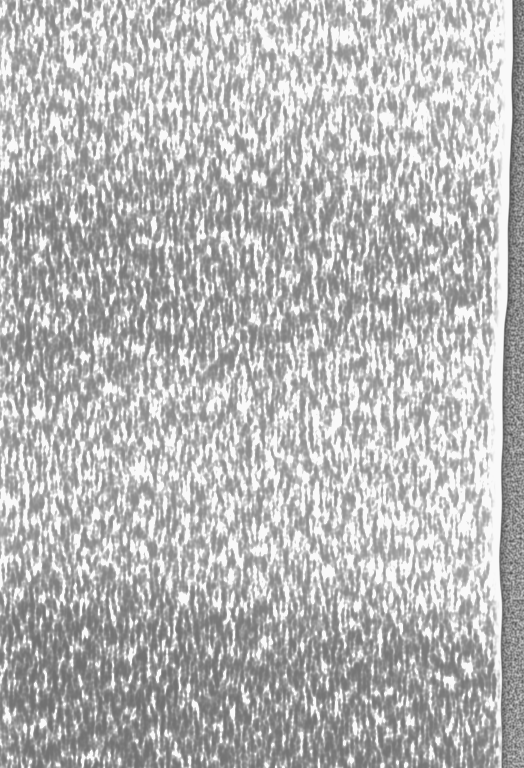
A Shadertoy shader for this texture:

```glsl
// Brushed grey sheet: short upright flecks over broad light and dark bands,
// ending at the right in a white rim, a thin shadow and a speckled backing.
// Flecks are stretched gradient noise passed through an exponential tone curve.

#define FLECK_FREQ vec2(172.0, 50.0)  // cells per canvas height
#define FINE_FREQ vec2(215.0, 92.0)
#define CLUMP_FREQ vec2(52.0, 30.0)
#define FLECK_CONTRAST 0.49
#define FLECK_SKEW 0.20               // sparse bright flecks on flatter grey
#define FLOOR_GREY 0.34
#define DARK_LEVEL -1.46              // log brightness of the bands
#define BRIGHT_LEVEL -0.78
#define MID_DIP 0.37
#define WHITE 0.975
#define BACKING_GREY 0.59
#define SHADOW_GREY 0.28

const float NOISE_GAIN = 4.6;         // scales noise to unit deviation

vec2 randomGradient(vec2 cell) {
    vec3 h = fract(cell.xyx * 0.1031);
    h += dot(h, h.yzx + 33.33);
    float angle = 6.2832 * fract((h.x + h.y) * h.z);
    return vec2(cos(angle), sin(angle));
}

float gradientNoise(vec2 p) {
    vec2 cell = floor(p);
    vec2 f = p - cell;
    vec2 w = f * f * f * (f * (f * 6.0 - 15.0) + 10.0);
    vec2 e = vec2(1.0, 0.0);
    float a = dot(randomGradient(cell), f);
    float b = dot(randomGradient(cell + e.xy), f - e.xy);
    float c = dot(randomGradient(cell + e.yx), f - e.yx);
    float d = dot(randomGradient(cell + e.xx), f - e.xx);
    return NOISE_GAIN * mix(mix(a, b, w.x), mix(c, d, w.x), w.y);
}

// Upright grain in layers, gathered into loose clumps and skewed to white
float fleckNoise(vec2 p) {
    float coarse = gradientNoise((p + vec2(0.01 * p.y, 0.13 * p.x)) * FLECK_FREQ);
    float fine = gradientNoise((p - vec2(0.01 * p.y, 0.19 * p.x)) * FINE_FREQ + 57.3);
    float speck = gradientNoise(p * FINE_FREQ * vec2(1.2, 2.1) + 131.7);
    float clump = gradientNoise(p * CLUMP_FREQ + 23.9);
    float n = 0.78 * coarse + 0.42 * fine + 0.27 * speck + 0.36 * clump;
    return n + FLECK_SKEW * (n * n - 1.0);
}

// Broad bands of light, as log brightness
float bandLevel(vec2 uv) {
    float level = mix(DARK_LEVEL, BRIGHT_LEVEL,
                      smoothstep(0.16, 0.31, uv.y + 0.06 * (uv.x - 0.1)));
    float dip = smoothstep(0.43, 0.55, uv.y - 0.07 * uv.x)
              * (1.0 - smoothstep(0.70, 0.83, uv.y));
    level -= MID_DIP * dip;
    level += 0.26 * (uv.x - 0.5);
    level += 0.30 * exp(-60.0 * uv.x);
    return level + 0.04 * gradientNoise(uv * vec2(4.0, 9.0) + 3.4);
}

void mainImage(out vec4 fragColor, in vec2 fragCoord) {
    vec2 uv = fragCoord / iResolution.xy;
    vec2 p = fragCoord / iResolution.y;
    float pixel = 1.0 / iResolution.x;

    // Sheet with its flecks
    float flecks = fleckNoise(p);
    float edge = mix(0.956, 0.979, smoothstep(0.25, 1.0, uv.y))
               + 0.0012 * gradientNoise(vec2(2.5, uv.y * 16.0));
    float fromEdge = uv.x - edge;
    float level = bandLevel(uv) + 0.40 * exp(28.0 * min(fromEdge, 0.0));
    float sheet = FLOOR_GREY + exp(level + FLECK_CONTRAST * flecks);

    // White rim with a ragged inner border
    float rimWidth = 0.006 + 0.016 * smoothstep(0.05, 0.35, uv.y);
    float ragged = fromEdge + rimWidth + 0.004 * flecks;
    sheet = mix(min(sheet, WHITE), WHITE, smoothstep(-0.010, 0.006, ragged));

    // Backing strip, darkest right beside the rim
    float backing = BACKING_GREY - 0.05 * uv.y
                  + 0.07 * gradientNoise(p * vec2(330.0, 310.0) + 17.9)
                  + 0.04 * gradientNoise(p * vec2(180.0, 150.0) + 71.3);
    float shadow = exp(-150.0 * max(fromEdge, 0.0)) * mix(0.7, 1.0, uv.y);
    backing = mix(backing, SHADOW_GREY, shadow);

    float grey = mix(sheet, backing, smoothstep(-pixel, pixel, fromEdge));
    fragColor = vec4(vec3(clamp(grey, 0.0, 1.0)), 1.0);
}
```
